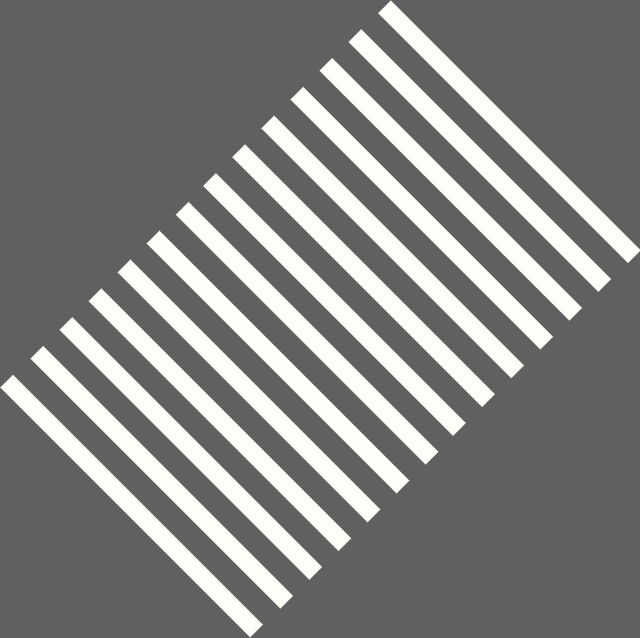
A Shadertoy shader for this pattern:

```glsl
const vec3 GROUND = vec3(0.378);
const vec3 IVORY = vec3(1.0, 0.992, 0.972);
const int BAR_COUNT = 14;
const vec2 FIRST_CENTER = vec2(0.2062, 0.2068);
const vec2 BAR_STEP = vec2(0.04556, 0.04513);
const vec2 BAR_HALF_SIZE = vec2(0.2770, 0.0142);
const float LOWER_NUDGE = 0.0018;
const float UPPER_NUDGE = -0.0008;

float boxDistance(vec2 p, vec2 halfSize) {
    vec2 d = abs(p) - halfSize;
    return length(max(d, 0.0)) + min(max(d.x, d.y), 0.0);
}

// Inner bars sit slightly off the even spacing, in two groups
float barNudge(int i) {
    if (i == 0 || i == BAR_COUNT - 1) return 0.0;
    return i < BAR_COUNT / 2 ? LOWER_NUDGE : UPPER_NUDGE;
}

// Coordinates along and across a bar falling to the right at 45 degrees
vec2 toBarAxes(vec2 p) {
    return vec2(p.x - p.y, p.x + p.y) * sqrt(0.5);
}

void mainImage(out vec4 fragColor, in vec2 fragCoord) {
    vec2 uv = fragCoord / iResolution.y;
    float pixel = 1.0 / iResolution.y;

    // Nearest bar in the rising diagonal row
    float nearest = 1.0;
    for (int i = 0; i < BAR_COUNT; i++) {
        vec2 center = FIRST_CENTER + float(i) * BAR_STEP;
        center.x += barNudge(i);
        nearest = min(nearest, boxDistance(toBarAxes(uv - center), BAR_HALF_SIZE));
    }

    // One-pixel soft edge
    float coverage = clamp(0.5 - nearest / pixel, 0.0, 1.0);
    fragColor = vec4(mix(GROUND, IVORY, coverage), 1.0);
}
```
